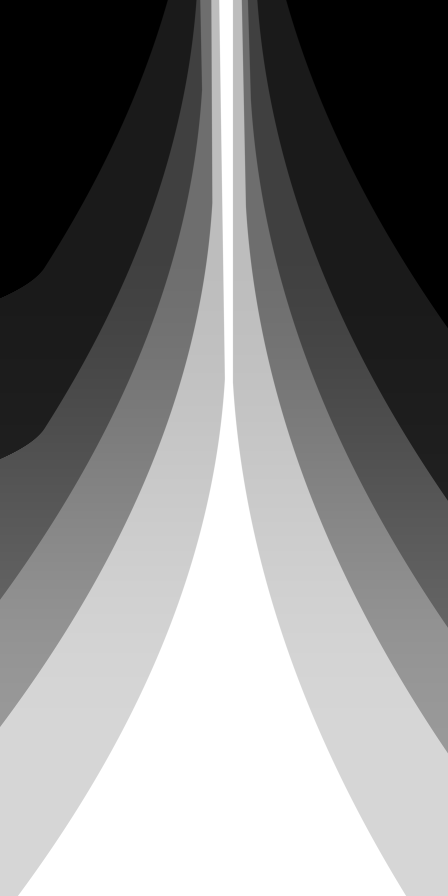
Reproduce this background procedurally as a Shadertoy shader.

```glsl
// Horizontal distance a flank has spread from its stem at depth d below the bend
float spread(float d, float curvature, float lean) {
    float below = max(d, 0.0);
    return 0.06 * below + curvature * below * below + lean * min(d, 0.0);
}

void mainImage(out vec4 fragColor, in vec2 fragCoord) {
    // x runs 0..1 rightwards, y runs 0..2 downwards
    vec2 uv = fragCoord / iResolution.xy;
    vec2 p = vec2(uv.x, 2.0 * (1.0 - uv.y));
    float soft = 0.75 / iResolution.x;

    // Each flank: stem position, depth of the bend, lean of the stem
    vec3 leftFlank[5] = vec3[5](
        vec3(0.440, -0.380, 0.0), vec3(0.440, -0.021, 0.0),
        vec3(0.451, 0.200, -0.02), vec3(0.474, 0.453, -0.005),
        vec3(0.502, 0.846, -0.015));
    vec3 rightFlank[5] = vec3[5](
        vec3(0.573, -0.385, 0.0), vec3(0.573, -0.021, 0.0),
        vec3(0.560, 0.221, 0.03), vec3(0.549, 0.461, 0.02),
        vec3(0.520, 0.854, 0.0));

    // Grey of each layer at the top and at the bottom
    vec2 greys[5] = vec2[5](
        vec2(0.10, 0.15), vec2(0.25, 0.42), vec2(0.43, 0.60),
        vec2(0.74, 0.84), vec2(1.0));
    float fade = smoothstep(0.5, 1.7, p.y);

    // Stack nested layers from the dark outside to the white core
    float shade = 0.0;
    for (int i = 0; i < 5; i++) {
        vec3 l = leftFlank[i];
        vec3 r = rightFlank[i];
        float leftDepth = p.y - l.y;
        float leftEdge = l.x - spread(leftDepth, 0.295, l.z);
        float rightEdge = r.x + spread(p.y - r.y, mix(0.288, 0.242, float(i) / 4.0), r.z);

        // The two outer layers flare out at their left foot
        if (i < 2) {
            float flare = max(leftDepth - 0.977, 0.0);
            leftEdge -= 11.5 * flare * flare;
        }

        float inside = min(p.x - leftEdge, rightEdge - p.x);
        float grey = mix(greys[i].x, greys[i].y, fade);
        shade = mix(shade, grey, smoothstep(-soft, soft, inside));
    }

    fragColor = vec4(vec3(shade), 1.0);
}
```
